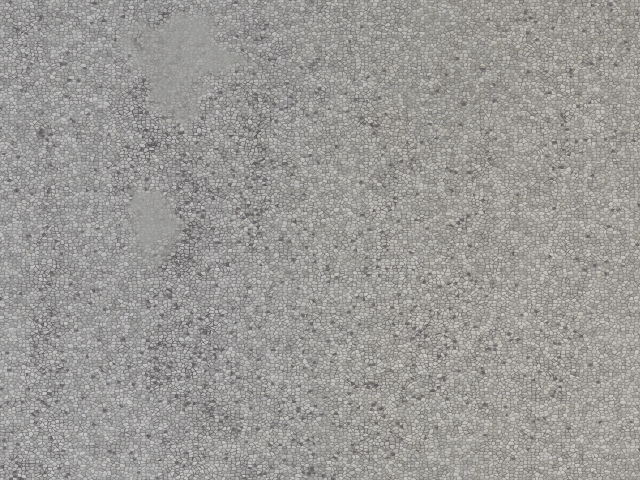
Reproduce this texture procedurally as a WebGL 1 fragment shader.

```glsl
precision highp float;
// Pebble-dashed grey wall: tiny packed stone chips, dark crevices, faint weathering.

uniform vec2 u_resolution;

const vec2 CHIP_DENSITY = vec2(112.0, 152.0);      // chips per canvas height
const float CHIP_JITTER = 0.88;
const float CHIP_TONE_SPREAD = 0.16;
const float RELIEF_LIGHT = 0.055;
const float CREVICE_WIDTH = 0.30;
const float CREVICE_DEPTH = 0.54;
const float PIT_CHANCE = 0.015;
const vec3 STONE_COOL = vec3(0.663, 0.663, 0.660);
const vec3 STONE_WARM = vec3(0.682, 0.674, 0.644);
const vec3 PLASTER = vec3(0.618, 0.618, 0.606);
const vec3 CREVICE = vec3(0.335, 0.315, 0.330);
const float BAND_X = 0.32;                         // weathered vertical band
const float BAND_WIDTH = 0.07;

float hash(vec2 p) {
  vec3 q = fract(vec3(p.xyx) * 0.1031);
  q += dot(q, q.yzx + 33.33);
  return fract((q.x + q.y) * q.z);
}

vec2 hash2(vec2 p) {
  return vec2(hash(p), hash(p + vec2(57.3, 113.7)));
}

float noise(vec2 p) {
  vec2 i = floor(p);
  vec2 f = fract(p);
  f = f * f * (3.0 - 2.0 * f);
  return mix(mix(hash(i), hash(i + vec2(1.0, 0.0)), f.x),
             mix(hash(i + vec2(0.0, 1.0)), hash(i + vec2(1.0, 1.0)), f.x), f.y);
}

float fbm(vec2 p) {
  float sum = 0.0;
  float gain = 0.5;
  for (int i = 0; i < 4; i++) {
    sum += gain * noise(p);
    p = p * 2.03 + vec2(17.1, 9.2);
    gain *= 0.5;
  }
  return sum / 0.9375;
}

// Soft ellipse with a ragged rim.
float patchMask(vec2 p, vec2 center, vec2 radius) {
  float rim = length((p - center) / radius) + 1.3 * (fbm(p * 24.0) - 0.5);
  return 1.0 - smoothstep(0.55, 1.05, rim);
}

// Dirt gathered in vertical streaks, along the band and low in the middle.
float dirtAmount(vec2 p) {
  float streaks = smoothstep(0.48, 0.80, fbm(p * vec2(11.0, 3.0) + 4.0));
  float bandShape = exp(-pow(abs(p.x - BAND_X) / BAND_WIDTH, 2.0));
  float band = bandShape * smoothstep(0.34, 0.50, p.y);
  band *= smoothstep(0.42, 0.68, fbm(p * vec2(19.0, 14.0) + 21.0));
  vec2 low = (p - vec2(0.64, 0.24)) / vec2(0.34, 0.22);
  float lowDirt = exp(-dot(low, low)) * fbm(p * 16.0 + 7.0);
  float leftSide = 1.0 - smoothstep(0.5, 1.1, p.x);
  return clamp(streaks * (0.25 + 0.35 * leftSide) + band + 0.55 * lowDirt, 0.0, 1.0);
}

vec3 wallColor(vec2 p, float dirt, float smoothness, vec3 stone) {
  // Bend the grid slightly so the chips become uneven and angular.
  vec2 q = p * CHIP_DENSITY;
  q += 0.55 * (vec2(noise(q * 0.7), noise(q * 0.7 + 31.0)) - 0.5);
  vec2 cell = floor(q);
  float nearest = 9.0;
  float second = 9.0;
  vec2 chipId = cell;
  vec2 chipOffset = vec2(0.0);
  for (int y = -1; y <= 1; y++) {
    for (int x = -1; x <= 1; x++) {
      vec2 id = cell + vec2(float(x), float(y));
      vec2 offset = q - id - 0.5 - CHIP_JITTER * (hash2(id) - 0.5);
      float d = length(offset);
      if (d < nearest) {
        second = nearest;
        nearest = d;
        chipId = id;
        chipOffset = offset;
      } else {
        second = min(second, d);
      }
    }
  }
  // Chip face: its own tone, lit from above.
  float tone = CHIP_TONE_SPREAD * (hash(chipId + 71.0) - 0.5);
  vec3 color = stone + tone + RELIEF_LIGHT * chipOffset.y;
  color.b -= 0.018 * (hash(chipId + 19.0) - 0.5);

  // Crevices and pits deepen where dirt collects.
  float gap = 1.0 - smoothstep(0.0, CREVICE_WIDTH, second - nearest);
  gap *= 0.65 + 0.7 * noise(q * 0.55 + 13.0);
  float pit = step(hash(chipId + 43.0), PIT_CHANCE + 0.17 * dirt);
  pit *= 1.0 - smoothstep(0.25, 0.60, nearest);
  float depth = clamp(gap * (CREVICE_DEPTH + 0.35 * dirt) + 0.75 * pit, 0.0, 1.0);
  color = mix(color, CREVICE, depth);
  return mix(color, PLASTER, 0.72 * smoothness);
}

void main() {
  vec2 p = gl_FragCoord.xy / u_resolution.y;
  float dirt = dirtAmount(p);
  float worn = patchMask(p, vec2(0.37, 0.87), vec2(0.12, 0.12));
  worn = max(worn, patchMask(p, vec2(0.32, 0.54), vec2(0.055, 0.08)));

  // Broad tint: cool at the left, warm at the right, dimmer at the top.
  float warmth = smoothstep(0.25, 1.25, p.x + 0.5 * (fbm(p * 3.0) - 0.5));
  vec3 stone = mix(STONE_COOL, STONE_WARM, warmth);
  stone += 0.045 * (fbm(p * vec2(5.0, 2.5) + 40.0) - 0.5);
  stone += 0.035 * (smoothstep(0.0, 1.0, 1.0 - p.y) - 0.4);

  // Four samples per pixel smooth the chip edges.
  vec3 color = vec3(0.0);
  for (int j = 0; j < 2; j++) {
    for (int i = 0; i < 2; i++) {
      vec2 shift = (vec2(float(i), float(j)) - 0.5) * 0.5 / u_resolution.y;
      color += 0.25 * wallColor(p + shift, dirt, worn, stone);
    }
  }
  gl_FragColor = vec4(color, 1.0);
}
```
